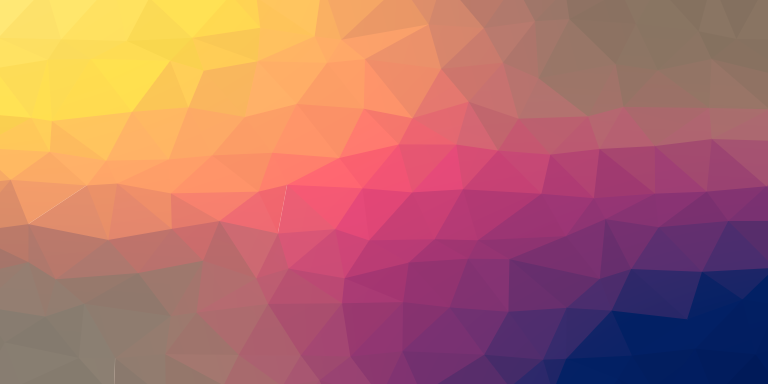
Write a Shadertoy shader that draws this background.

```glsl
// Low-poly mesh of flat triangles over a diagonal yellow, pink and navy gradient.
#define CELL vec2(0.149, 0.104)    // mesh spacing, in canvas heights
#define ORIGIN vec2(0.03, 0.078)   // offset of the mesh
#define JITTER vec2(0.70, 0.56)    // vertex scatter, in cells
#define FLATNESS 0.92              // 1 = one colour per facet
#define SHADE 0.05                 // brightness spread between facets
#define BEND 0.6                   // rounding of the bands at both ends
#define GREY_REACH 0.58            // how soon the grey corners take over
#define SEAM_RATE 0.015            // share of facets with a pale seam
#define SEAM_WIDTH 0.0022

const int STOPS = 11;
const float STOP_AT[STOPS] = float[](
    0.0, 0.185, 0.29, 0.385, 0.46, 0.515, 0.61, 0.71, 0.79, 0.845, 1.0);
const vec3 STOP_COLOR[STOPS] = vec3[](
    vec3(1.00, 0.90, 0.46), vec3(1.00, 0.86, 0.30), vec3(1.00, 0.69, 0.40),
    vec3(1.00, 0.57, 0.41), vec3(1.00, 0.36, 0.45), vec3(0.90, 0.28, 0.47),
    vec3(0.65, 0.21, 0.45), vec3(0.46, 0.19, 0.44), vec3(0.25, 0.17, 0.42),
    vec3(0.01, 0.13, 0.40), vec3(0.00, 0.10, 0.35));
const vec3 BROWN = vec3(0.64, 0.47, 0.42);
const vec3 GREY_LEFT = vec3(0.53, 0.49, 0.44);
const vec3 GREY_RIGHT = vec3(0.53, 0.45, 0.38);

vec2 hash22(vec2 p) {
    vec3 q = fract(p.xyx * vec3(0.1031, 0.1030, 0.0973));
    q += dot(q, q.yzx + 33.33);
    return fract((q.xx + q.yz) * q.zy);
}

// Smooth colour field; p spans 2 x 1 with y pointing down
vec3 gradient(vec2 p) {
    vec2 uv = clamp(p * vec2(0.5, 1.0), 0.0, 1.0);
    float along = 0.5 * (uv.x + uv.y);
    float across = uv.x - uv.y;
    float band = along + BEND * across * across * (1.0 - 2.0 * along);
    vec3 color = STOP_COLOR[0];
    for (int i = 1; i < STOPS; i++) {
        float k = (band - STOP_AT[i - 1]) / (STOP_AT[i] - STOP_AT[i - 1]);
        color = mix(color, STOP_COLOR[i], clamp(k, 0.0, 1.0));
    }
    // The two off-diagonal corners fade through brown to warm grey
    float corner = abs(across) - 1.5 * abs(along - 0.48);
    vec3 grey = across < 0.0 ? GREY_LEFT : GREY_RIGHT;
    grey = mix(BROWN, grey, smoothstep(0.35, 0.8, corner));
    return mix(color, grey, smoothstep(0.0, GREY_REACH, corner));
}

// Jittered vertex of a lattice whose odd rows shift by half a cell
vec2 vertex(vec2 id) {
    vec2 shift = vec2(0.5 * mod(id.y, 2.0), 0.0);
    return ORIGIN + CELL * (id + shift + JITTER * (hash22(id + 57.0) - 0.5));
}

// Signed distance to the line through a and b, positive on the inner side
float edgeDistance(vec2 p, vec2 a, vec2 b) {
    vec2 e = normalize(b - a);
    vec2 d = p - a;
    return e.x * d.y - e.y * d.x;
}

// Colour of one facet, premultiplied by its coverage
vec4 facet(vec2 p, vec2 a, vec2 b, vec2 c, vec2 seed, float pixel) {
    float side = edgeDistance(p, b, c);
    float inside = min(side, min(edgeDistance(p, a, b), edgeDistance(p, c, a)));
    float coverage = clamp(0.5 + inside / pixel, 0.0, 1.0);
    if (coverage <= 0.0) return vec4(0.0);
    vec2 rnd = hash22(seed + 211.0);
    vec3 color = gradient(mix(p, (a + b + c) / 3.0, FLATNESS));
    color *= 1.0 + SHADE * (rnd.x - 0.5);
    float seam = 1.0 - smoothstep(0.0, SEAM_WIDTH, abs(side));
    color = mix(color, vec3(1.0, 0.9, 0.85), 0.4 * seam * step(rnd.y, SEAM_RATE));
    return vec4(color, 1.0) * coverage;
}

void mainImage(out vec4 fragColor, in vec2 fragCoord) {
    vec2 uv = fragCoord / iResolution.xy;
    vec2 p = vec2(2.0 * uv.x, 1.0 - uv.y);
    float pixel = 1.0 / iResolution.y;
    vec2 base = floor((p - ORIGIN) / CELL);

    // Gather the facets of nearby cells, each split along its shorter diagonal
    vec4 sum = vec4(0.0);
    for (int j = -1; j <= 1; j++) {
        for (int i = -2; i <= 1; i++) {
            vec2 id = base + vec2(i, j);
            vec2 a = vertex(id);
            vec2 b = vertex(id + vec2(1.0, 0.0));
            vec2 c = vertex(id + vec2(0.0, 1.0));
            vec2 d = vertex(id + vec2(1.0, 1.0));
            bool splitBC = distance(b, c) < distance(a, d);
            sum += facet(p, a, b, splitBC ? c : d, id, pixel);
            sum += facet(p, splitBC ? b : a, d, c, id + 0.5, pixel);
        }
    }
    vec3 color = sum.a > 0.0 ? sum.rgb / sum.a : gradient(p);
    fragColor = vec4(clamp(color, 0.0, 1.0), 1.0);
}
```
